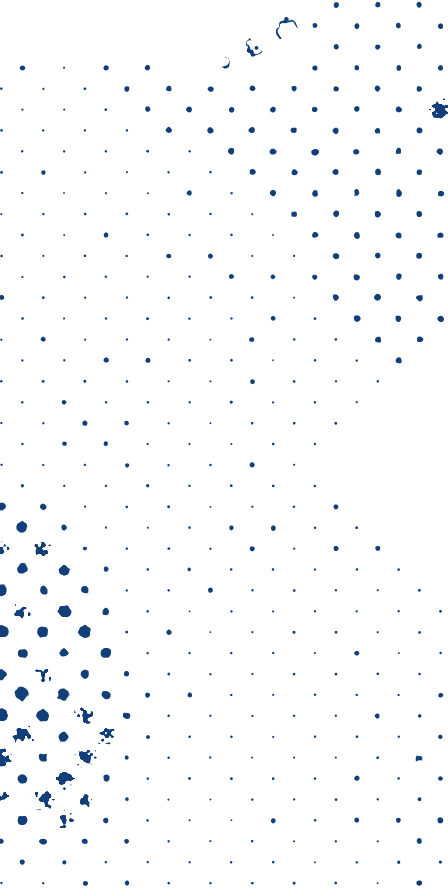
Give the GLSL for this pattern, as a Shadertoy shader.

```glsl
// Worn blue halftone: a staggered lattice of ink dots on white paper.
// A tone formula sets each dot's radius, blank areas cut the lattice, and
// noise frays the heavy dots; a few broken rings lie near the top.

const float ROWS = 42.857;                 // lattice rows per canvas height
const vec2 LATTICE_ORIGIN = vec2(0.067, 0.24);
const vec3 INK = vec3(0.07, 0.245, 0.48);
const vec3 PAPER = vec3(1.0);

float hash(vec2 p) {
    vec3 h = fract(p.xyx * vec3(0.1031, 0.1030, 0.0973));
    h += dot(h, h.yzx + 33.33);
    return fract((h.x + h.y) * h.z);
}

float noise(vec2 p) {
    vec2 c = floor(p), f = fract(p);
    f = f * f * (3.0 - 2.0 * f);
    return mix(mix(hash(c), hash(c + vec2(1, 0)), f.x),
               mix(hash(c + vec2(0, 1)), hash(c + vec2(1, 1)), f.x), f.y);
}

// Nearest point of the lattice whose column + row is even
vec2 nearestDot(vec2 q) {
    vec2 diagonal = floor(0.5 * vec2(q.x + q.y, q.x - q.y) + 0.5);
    return vec2(diagonal.x + diagonal.y, diagonal.x - diagonal.y);
}

float spot(vec2 p, vec2 center, vec2 size) {
    vec2 d = (p - center) / size;
    return exp(-dot(d, d));
}

// Heavy ink at the lower left, leaning right as it descends
float heavyTone(vec2 id) {
    vec2 d = id - vec2(1.0, 32.0);
    d.x -= 0.15 * d.y;
    return 1.0 - smoothstep(0.65, 1.3, length(d / vec2(5.0, 9.0)));
}

// Bare paper: the top left and a wedge entering from the right
bool isBlank(vec2 id) {
    float topEdge = 2.5 + 1.7 * spot(id, vec2(11.0, id.y), vec2(2.5, 1.0));
    bool top = id.x < 14.5 && id.y < topEdge;
    bool wedge = id.x > 14.4 + 1.1 * abs(id.y - 22.3);
    return top || wedge;
}

float dotRadius(vec2 id, float heavy) {
    float chance = hash(id + 17.0);
    float r = 0.047 + 0.02 * chance + 0.05 * step(0.87, chance);
    // Even band at the upper right
    float band = step(3.5, id.x - id.y + 0.4 * abs(id.y - 10.0));
    r = mix(r, 0.125 + 0.02 * smoothstep(3.0, 7.0, id.y), band);
    // Medium dots along a falling diagonal, and around the heavy area
    float diagonal = exp(-pow((id.y - 14.6 - 1.3 * id.x) / 1.2, 2.0));
    r = max(r, 0.12 * diagonal * step(id.y, 28.0));
    float halo = spot(id, vec2(3.0, 34.0), vec2(7.0, 8.0));
    r = max(r, halo * mix(0.08, 0.15, chance));
    // Lower right corner
    float corner = spot(id, vec2(20.5, 38.5), vec2(2.2, 5.0));
    r = max(r, corner * mix(0.07, 0.23, hash(id + 5.0)));
    r = max(r, 0.29 * heavy * mix(0.7, 1.1, chance));
    return max(r, 0.3 * spot(id, vec2(21.0, 5.0), vec2(0.7)));
}

// Distance to an ink dot, with a frayed and spattered edge where worn
float dotDistance(vec2 q) {
    vec2 id = nearestDot(q);
    if (isBlank(id)) return 1.0;
    float heavy = heavyTone(id);
    float r = dotRadius(id, heavy);
    float worn = step(0.6, hash(id + 71.0)) * smoothstep(0.13, 0.2, r);
    float grain = noise(q * 6.0) - 0.5;
    vec2 shift = 0.3 * r * (vec2(hash(id + 3.0), hash(id + 9.0)) - 0.5);
    return length(q - id - shift) - r - grain * (0.4 * r + 0.5 * worn);
}

float arcDistance(vec2 v, float radius, float facing, float halfWidth) {
    float along = dot(v, vec2(cos(facing), sin(facing)));
    float ring = abs(length(v) - radius) - halfWidth;
    return max(ring, -along - 0.25 * radius);
}

// Three broken rings rising to the right
float ringsDistance(vec2 q) {
    float d = 1.0;
    vec2 frayed = q + 0.22 * (vec2(noise(q * 5.0), noise(q * 5.0 + 40.0)) - 0.5);
    for (int i = 0; i < 3; i++) {
        float k = float(i);
        vec2 center = vec2(10.6 + 1.55 * k, 2.77 - 0.78 * k);
        float width = 0.09 * noise(q * 4.0 + k * 11.0) - 0.005;
        d = min(d, arcDistance(frayed - center, 0.27 + 0.11 * k, 0.5 + 1.8 * k, width));
    }
    return min(d, length(q - vec2(12.2, 2.05)) - 0.09);
}

void mainImage(out vec4 fragColor, in vec2 fragCoord) {
    vec2 fromTop = vec2(fragCoord.x, iResolution.y - fragCoord.y);
    vec2 q = fromTop / iResolution.y * ROWS - LATTICE_ORIGIN;
    float pixel = ROWS / iResolution.y;
    float d = min(dotDistance(q), ringsDistance(q));
    float ink = clamp(0.5 - d / pixel, 0.0, 1.0);
    fragColor = vec4(mix(PAPER, INK, ink), 1.0);
}
```
